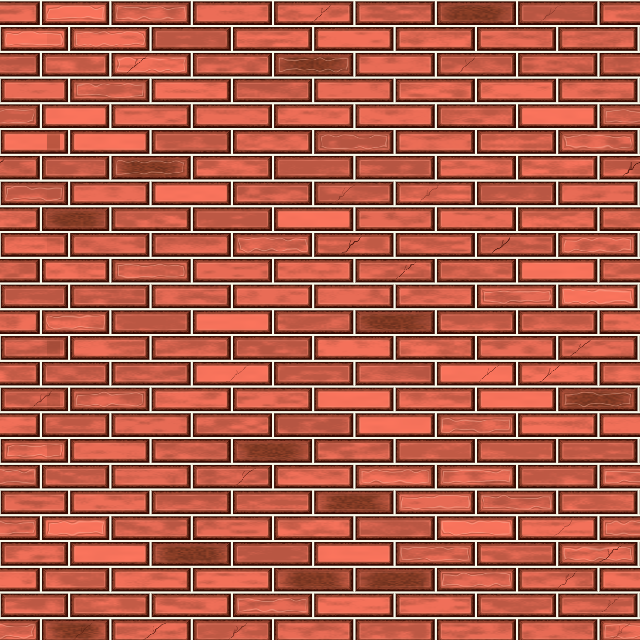
This texture is drawn by a WebGL 1 fragment shader. Its source:

```glsl
precision highp float;
// Running-bond wall of bevelled red bricks with pale joints, smudges, chips and cracks.
uniform vec2 u_resolution;

float hash(vec2 p) {
  vec3 q = fract(vec3(p.xyx) * 0.1031);
  q += dot(q, q.yzx + 33.33);
  return fract((q.x + q.y) * q.z);
}

float noise(vec2 p) {
  vec2 i = floor(p), f = fract(p);
  f = f * f * (3.0 - 2.0 * f);
  return mix(mix(hash(i), hash(i + vec2(1.0, 0.0)), f.x),
             mix(hash(i + vec2(0.0, 1.0)), hash(i + vec2(1.0, 1.0)), f.x), f.y);
}

// Soft line of half width w around distance zero
float line(float d, float w, float soft) {
  return 1.0 - smoothstep(w - soft * 0.5, w + soft * 0.5, abs(d));
}

void main() {
  // Percent of the canvas, measured from the top left
  vec2 p = gl_FragCoord.xy / u_resolution * 100.0;
  p.y = 100.0 - p.y;
  float px = 100.0 / u_resolution.y;

  vec3 mortar = vec3(0.97, 0.97, 0.91);
  vec3 shadow = vec3(0.20, 0.03, 0.0);
  vec3 brown = vec3(0.45, 0.20, 0.12);
  vec3 clay = vec3(0.75, 0.35, 0.27);
  vec3 coral = vec3(0.95, 0.44, 0.35);
  vec3 gleam = vec3(0.97, 0.72, 0.63);

  // Rows, and the brick ends; one short brick in each row closes the bond
  float row = floor((p.y - 0.05) / 4.023);
  float top = p.y - 0.05 - row * 4.023;
  float bottom = 4.023 - top;
  float offsetRow = mod(row, 2.0);
  float firstJoint = mix(17.25, 10.81, offsetRow);
  float start = firstJoint + floor((p.x - firstJoint) / 12.71) * 12.71;
  float end = start + 12.71;
  if (p.x < firstJoint) {
    end = firstJoint;
    start = firstJoint - 10.87;
    if (p.x < start) {
      end = start;
      start -= 12.71;
    }
  }
  float left = p.x - start, right = end - p.x;
  vec2 id = vec2(mod(floor(start), 100.0), row);
  float kind = hash(id + 7.0);
  float edge = min(min(left, right), min(top, bottom));

  // Face: streaky glow, stronger towards the lower part
  float streaks = noise(p * vec2(0.45, 1.6) + id * 3.7);
  float grain = noise(p * vec2(2.5, 6.0));
  float glow = 0.27 + 0.6 * (streaks - 0.5) + 0.28 * (top / 4.023 - 0.4)
             + 0.5 * (hash(id) - 0.4) + 0.15 * (grain - 0.5);
  vec3 face = mix(clay, coral, smoothstep(0.05, 0.65, glow));
  face *= 0.95 + 0.07 * hash(id + 21.0);
  if (kind < 0.09) face = coral * (1.0 + 0.04 * streaks);
  if (kind > 0.91) {
    float smudge = smoothstep(0.0, 4.5, min(left, right) + 2.5 * (streaks - 0.3));
    face = mix(face, brown * (0.9 + 0.35 * grain), 0.3 + 0.65 * smudge);
  }

  // Darker patch where the wall closes
  float patchMask = offsetRow * smoothstep(7.25, 7.25 + px, p.x)
                  * (1.0 - smoothstep(9.3, 9.3 + px, p.x));
  face = mix(face, brown, patchMask * 0.75 * pow(hash(vec2(row, 5.0)), 3.0));

  // Chipped inner outline on some bricks
  float chip = step(0.8, hash(id + 43.0));
  float wobble = noise(p * 0.8 + id);
  float rim = edge - 0.85 - 0.65 * wobble;
  face = mix(face, gleam, chip * 0.45 * line(rim, 0.06, max(px, 0.12)));
  face = mix(face, brown, chip * 0.35 * line(rim + 0.2, 0.08, max(px, 0.15)));

  // Slanting cracks with a short fork
  float cracked = step(0.87, hash(id + 61.0));
  float lean = left - 3.5 - 5.0 * hash(id + 71.0) + 1.15 * (top - 2.0)
             + 0.6 * (noise(p * 1.7) - 0.5);
  float fork = lean + 0.9 * (2.3 - top);
  float crack = max(line(lean, 0.09, max(px, 0.14)),
                    line(fork, 0.07, max(px, 0.14)) * step(top, 2.3) * step(1.2, top) * 0.6);
  face = mix(face, shadow, cracked * crack * (0.25 + 0.55 * hash(id + 83.0)));

  // Mitred bevel, lit from the upper left
  vec3 bevel = mix(brown, clay, 0.5);
  if (bottom == edge) bevel = mix(brown, clay, 0.12 + 0.3 * grain);
  if (left == edge) bevel = mix(brown, clay, 0.3);
  if (right == edge) bevel = brown * 0.9;
  bevel *= 0.94 + 0.12 * noise(p * 3.0);
  vec3 color = mix(bevel, face, smoothstep(0.62, 0.9, edge));

  // Bright ridge around the face, broken along its length
  float ridge = line(edge - 0.9, 0.07, max(px, 0.16)) * (0.2 + 0.6 * noise(p * vec2(0.7, 1.1)));
  color = mix(color, mix(coral, gleam, 0.35), ridge * (kind > 0.91 ? 0.35 : 0.85));
  float mitre = min(abs(min(left, right) - min(top, bottom)), 1.0);
  color = mix(color, shadow, 0.45 * line(mitre, 0.06, 0.18) * (1.0 - smoothstep(0.7, 1.0, edge)));

  // Ragged dark outline, heavier below and on the right
  float heavy = (bottom == edge || right == edge) ? 0.1 : 0.0;
  float ragged = 0.12 * (noise(p * 4.5) - 0.5);
  color = mix(shadow, color, smoothstep(0.24 + heavy, 0.52 + heavy, edge + ragged));

  // Pale joint
  color = mix(mortar, color, smoothstep(0.17 - px * 0.5, 0.17 + px * 0.5, edge));
  gl_FragColor = vec4(color, 1.0);
}
```
